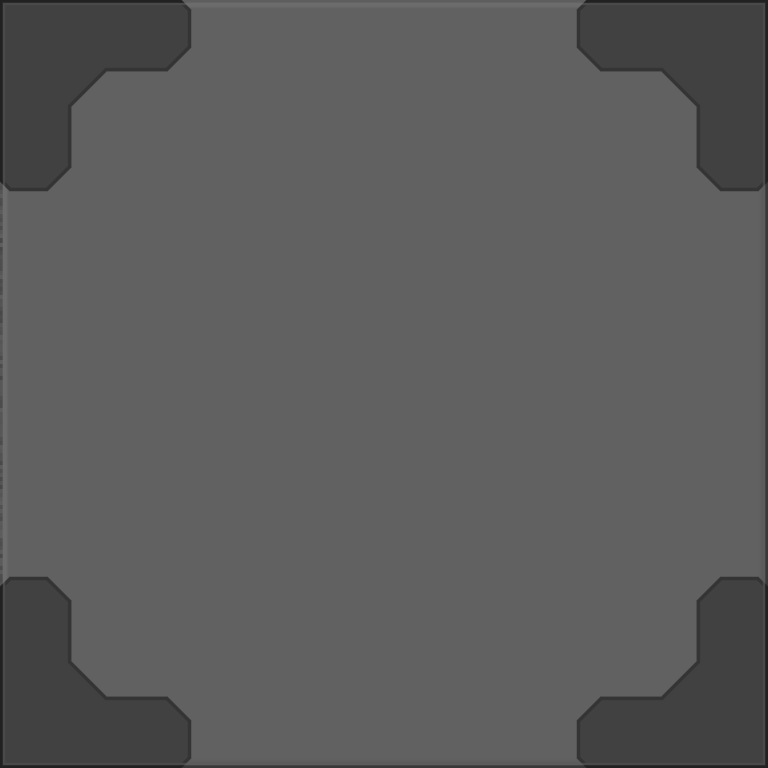
A Shadertoy shader for this pattern:

```glsl
const vec3 PLATE = vec3(0.38);
const vec3 BRACKET = vec3(0.253);
const vec3 OUTLINE = vec3(0.205);
const vec3 BRACKET_RIM = vec3(0.13);
const vec3 BRACKET_GLINT = vec3(0.29);
const vec3 LIT_BEVEL = vec3(0.425);
const vec3 SHADE_BEVEL = vec3(0.355);
const vec3 LIT_RIM = vec3(0.37);
const vec3 SHADE_RIM = vec3(0.22);

const float ARM_LENGTH = 0.249;
const float ARM_WIDTH = 0.093;
const float ARM_CHAMFER = 0.311;   // diagonal cut at the inner tip
const float TIP_NOTCH = 0.2365;    // diagonal cut at the outer tip
const float ELBOW = 0.232;         // diagonal fill inside the corner
const float OUTLINE_WIDTH = 0.0045;
const float BEVEL_WIDTH = 0.012;
const float RIM_WIDTH = 0.0035;
const float GRAIN_COUNT = 190.0;
const float INV_SQRT2 = 0.70711;

float hash(float n) {
    return fract(sin(n * 12.9898) * 43758.5453);
}

// Coverage of the region where distance d is negative
float fill(float d, float aa) {
    return 1.0 - smoothstep(-0.5 * aa, 0.5 * aa, d);
}

// Chamfered L shape around the nearest corner
float bracketDistance(vec2 q) {
    float along = max(q.x, q.y);
    float across = min(q.x, q.y);
    float arm = max(along - ARM_LENGTH, across - ARM_WIDTH);
    arm = max(arm, (along + across - ARM_CHAMFER) * INV_SQRT2);
    arm = max(arm, (along - across - TIP_NOTCH) * INV_SQRT2);
    float elbow = (along + across - ELBOW) * INV_SQRT2;
    return min(arm, elbow);
}

void mainImage(out vec4 fragColor, in vec2 fragCoord) {
    vec2 p = fragCoord / iResolution.xy;
    float aa = 1.5 / min(iResolution.x, iResolution.y);
    vec2 q = min(p, 1.0 - p);
    float border = min(q.x, q.y);

    // Plate bevel: lit from the upper left
    float lit = smoothstep(-aa, aa, p.y - p.x);
    bool leftSide = q.x < q.y && p.x < 0.5;
    float grain = leftSide ? 0.09 * hash(floor(p.y * GRAIN_COUNT)) : 0.0;
    vec3 bevel = mix(SHADE_BEVEL, LIT_BEVEL, lit);
    vec3 rim = mix(SHADE_RIM, LIT_RIM - grain, lit);
    float bevelFade = 1.0 - smoothstep(0.6 * BEVEL_WIDTH, BEVEL_WIDTH, border);
    vec3 color = mix(PLATE, bevel, bevelFade);
    color = mix(color, rim, fill(border - RIM_WIDTH, aa));

    // Corner bracket with its outline and outer rim
    float d = bracketDistance(q);
    vec3 bracket = mix(OUTLINE, BRACKET, fill(d + OUTLINE_WIDTH, aa));
    float glint = fill(abs(border - 1.5 * RIM_WIDTH) - 0.4 * RIM_WIDTH, aa);
    bracket = mix(bracket, BRACKET_GLINT, glint);
    bracket = mix(bracket, BRACKET_RIM, fill(border - RIM_WIDTH, aa));
    color = mix(color, bracket, fill(d, aa));

    fragColor = vec4(color, 1.0);
}
```
